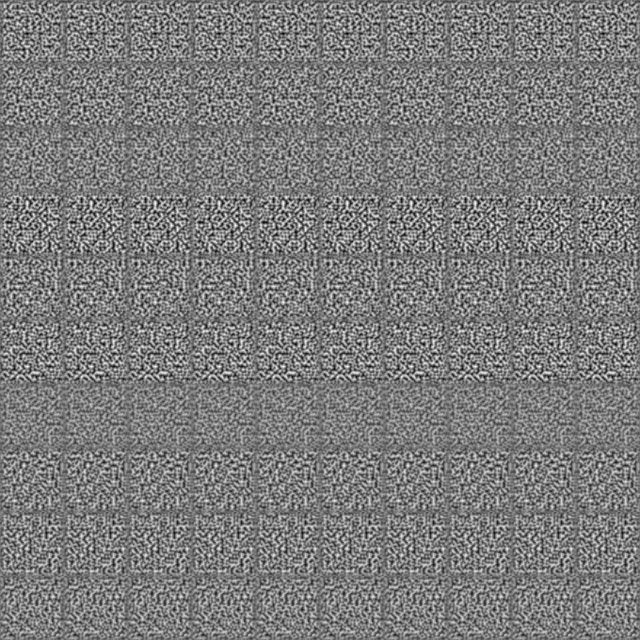
Give the GLSL for this pattern, as a Shadertoy shader.

```glsl
// Ten by ten tiles of fine grey gradient noise, one grain per row, with dim soft seams.

const int   TILES = 10;             // repeats across and down
const int   CELLS = 20;             // noise cells along one tile side
const float MEAN_GREY = 0.495;
const float SEAM_DARKENING = 0.05;
const float GRAIN_CONTRAST = 0.69;
const float SEAM_CONTRAST = 0.48;   // share of contrast left on a seam
const float SEAM_WIDTH = 0.085;     // in tile sides
const float TAU = 6.2831853;

// Relative grain contrast of each row, top to bottom
const float ROW_CONTRAST[10] = float[10](
    1.08, 0.98, 0.86, 1.18, 1.00, 1.14, 0.72, 0.94, 0.98, 0.90);

// Integer hash of a lattice point and a seed, mapped to 0..1
float hash(ivec2 cell, int seed) {
    uint h = uint(cell.x) * 1597u + uint(cell.y) * 51749u + uint(seed) * 7919u;
    h = (h ^ (h >> 16)) * 73244475u;
    h = (h ^ (h >> 15)) * 73244475u;
    h ^= h >> 16;
    return float(h & 65535u) / 65536.0;
}

// Dot product of a corner's random unit gradient with the offset from it
float cornerRamp(ivec2 cell, ivec2 corner, vec2 local, int seed) {
    ivec2 wrapped = (cell + corner) % CELLS;
    float angle = TAU * hash(wrapped, seed);
    return dot(vec2(cos(angle), sin(angle)), local - vec2(corner));
}

// Gradient noise that wraps at the tile edges
float gradientNoise(vec2 p, int seed) {
    ivec2 cell = ivec2(floor(p));
    vec2 f = fract(p);
    vec2 fade = f * f * f * (f * (f * 6.0 - 15.0) + 10.0);
    float low = mix(cornerRamp(cell, ivec2(0, 0), f, seed),
                    cornerRamp(cell, ivec2(1, 0), f, seed), fade.x);
    float high = mix(cornerRamp(cell, ivec2(0, 1), f, seed),
                     cornerRamp(cell, ivec2(1, 1), f, seed), fade.x);
    return mix(low, high, fade.y);
}

void mainImage(out vec4 fragColor, in vec2 fragCoord) {
    // Tile coordinates: every column shares the grain of its row
    vec2 grid = fragCoord / iResolution.xy * float(TILES);
    vec2 tileUv = fract(grid);
    int row = clamp(TILES - 1 - int(floor(grid.y)), 0, TILES - 1);

    // Soft seam around the tile border
    vec2 edge = min(tileUv, 1.0 - tileUv);
    float inside = smoothstep(0.0, SEAM_WIDTH, min(edge.x, edge.y));

    // Grain, faded out once its cells are smaller than a pixel
    float footprint = float(TILES * CELLS) / min(iResolution.x, iResolution.y);
    float resolved = 1.0 - smoothstep(0.7, 1.6, footprint);
    float grain = gradientNoise(tileUv * float(CELLS), row + 1);
    float contrast = GRAIN_CONTRAST * ROW_CONTRAST[row]
                   * mix(SEAM_CONTRAST, 1.0, inside) * resolved;

    float grey = MEAN_GREY - SEAM_DARKENING * (1.0 - inside) + contrast * grain;
    fragColor = vec4(vec3(clamp(grey, 0.0, 1.0)), 1.0);
}
```
